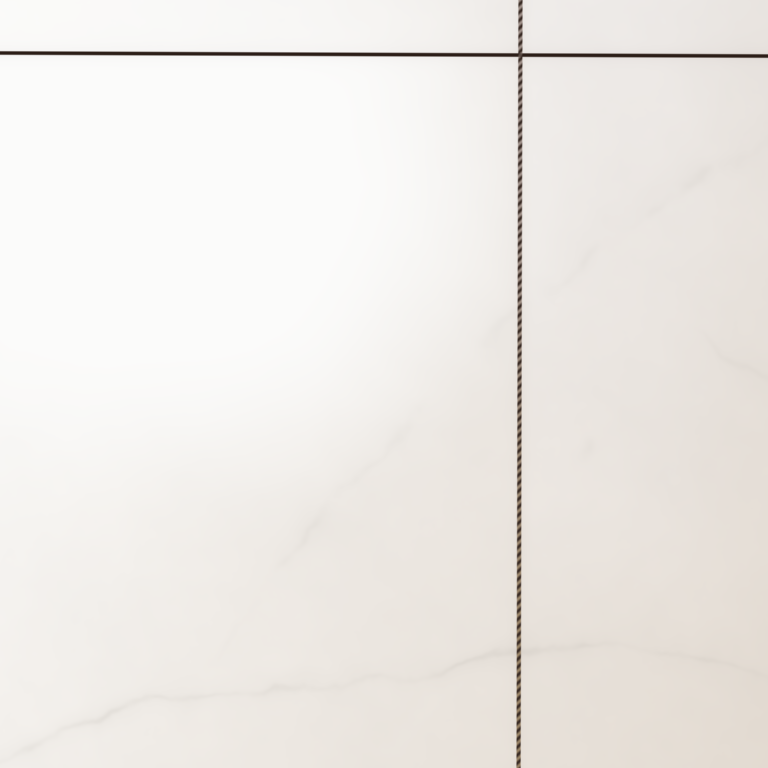
A Shadertoy shader for this texture:

```glsl
// Pale marble wall tiles under a soft white light, split by two dark joints.
// A four-corner gradient and a glow give the shading; noise-warped curves
// form the faint veins, and diagonal stripes twist the upright joint.

const vec3 TOP_LEFT = vec3(0.978, 0.974, 0.966);
const vec3 TOP_RIGHT = vec3(0.912, 0.894, 0.878);
const vec3 BOTTOM_LEFT = vec3(0.948, 0.936, 0.920);
const vec3 BOTTOM_RIGHT = vec3(0.888, 0.855, 0.818);
const vec3 GLOW_COLOR = vec3(0.985, 0.985, 0.982);
const vec3 VEIN_COLOR = vec3(0.74, 0.72, 0.69);
const vec3 JOINT_DARK = vec3(0.17, 0.115, 0.09);
const vec3 CORD_LIGHT_TOP = vec3(0.69, 0.63, 0.60);
const vec3 CORD_LIGHT_LOW = vec3(0.66, 0.57, 0.44);

const vec2 GLOW_CENTER = vec2(0.18, 0.77);
const vec2 GLOW_RADIUS = vec2(0.53, 0.44);
const float JOINT_Y = 0.931;       // height of the level joint at the left
const float JOINT_SLOPE = -0.004;
const float CORD_X = 0.6752;       // place of the upright joint at the bottom
const float CORD_SLOPE = 0.0025;
const float JOINT_HALF = 0.0023;
const float CORD_HALF = 0.0027;
const float TWIST_PERIOD = 0.0104;
const float TWIST_SLANT = 0.9;

vec2 hashGradient(vec2 cell) {
    vec2 h = vec2(dot(cell, vec2(127.1, 311.7)), dot(cell, vec2(269.5, 183.3)));
    return 2.0 * fract(sin(h) * 43758.5) - 1.0;
}

float gradientNoise(vec2 p) {
    vec2 i = floor(p), f = fract(p);
    vec2 u = f * f * f * (f * (f * 6.0 - 15.0) + 10.0);
    vec2 e = vec2(0.0, 1.0);
    float low = mix(dot(hashGradient(i), f),
                    dot(hashGradient(i + e.yx), f - e.yx), u.x);
    float high = mix(dot(hashGradient(i + e.xy), f - e.xy),
                     dot(hashGradient(i + e.yy), f - e.yy), u.x);
    return mix(low, high, u.y);
}

float fbm(vec2 p) {
    float sum = 0.0, amp = 0.5;
    for (int i = 0; i < 4; i++) {
        sum += amp * gradientNoise(p);
        p = mat2(1.6, 1.2, -1.2, 1.6) * p + 7.3;
        amp *= 0.5;
    }
    return sum;
}

// A thin crease inside a wide, faint stain.
float veinProfile(float d, float width) {
    float t = d / width;
    return 0.65 * exp(-t * t) + 0.35 * exp(-t * t * 0.06);
}

float veins(vec2 p) {
    vec2 q = p + 0.035 * vec2(fbm(p * 13.0), fbm(p * 13.0 + 40.0));
    float broken = smoothstep(-0.18, 0.32, fbm(p * 11.0 + 3.0));

    // Low vein that rises from the left, then dips at the right.
    float lowY = 0.012 + 0.35 * q.x - 0.23 * q.x * q.x
               + 0.015 * cos(10.47 * (q.x - 0.17));
    float low = veinProfile(q.y - lowY, 0.0045) * (0.35 + broken);

    // Long diagonal vein, lost in the glow's edge near its middle.
    float bend = q.x - 0.65;
    float diagonalY = -0.03 + 0.92 * q.x - 0.6 * bend * bend;
    float diagonal = veinProfile((q.y - diagonalY) * 0.72, 0.006)
                   * smoothstep(0.24, 0.36, p.x) * broken;

    // Short crease at the right edge, and a small blot.
    float crease = veinProfile(q.y - 0.55 + 0.6 * (q.x - 0.93), 0.005)
                 * smoothstep(0.89, 0.95, p.x) * 0.6;
    float blot = 0.5 * exp(-pow(length(q - vec2(0.76, 0.41)) / 0.010, 2.0));
    return low + diagonal + crease + blot;
}

float band(float d, float halfWidth, float blur) {
    return 1.0 - smoothstep(halfWidth - blur, halfWidth + blur, abs(d));
}

void mainImage(out vec4 fragColor, in vec2 fragCoord) {
    vec2 p = fragCoord / iResolution.xy;
    float blur = max(0.0013, 0.8 / iResolution.y);

    // Tile shading, with soft clouds in the stone.
    vec3 color = mix(mix(BOTTOM_LEFT, BOTTOM_RIGHT, p.x),
                     mix(TOP_LEFT, TOP_RIGHT, p.x), p.y);
    float joint = p.y - JOINT_Y - JOINT_SLOPE * p.x;
    float cord = p.x - CORD_X - CORD_SLOPE * p.y;
    color += 0.018 * fbm(p * 5.0 + 11.0) + 0.010 * fbm(p * 24.0);
    color += vec3(0.006, 0.008, 0.012) * smoothstep(0.0, 0.02, cord)
           * smoothstep(0.15, 0.35, p.y) * (1.0 - smoothstep(0.85, 1.0, p.x));

    // Reflected light hides the stone beneath it.
    float reach = length((p - GLOW_CENTER) / GLOW_RADIUS) + 0.12 * fbm(p * 4.0);
    float glow = 1.0 - smoothstep(0.45, 1.2, reach);
    glow = max(glow, 0.55 * (1.0 - smoothstep(0.0, 0.35, p.x)) * smoothstep(0.05, 0.6, p.y));
    glow *= 1.0 - 0.35 * smoothstep(0.0, 0.01, joint);
    color = mix(color, VEIN_COLOR, 0.19 * veins(p) * (1.0 - glow));
    color = mix(color, GLOW_COLOR, glow);

    // Faint shade beside both joints.
    color -= vec3(0.030, 0.036, 0.034) * exp(-abs(joint) / 0.007);
    color -= vec3(0.022, 0.026, 0.028) * exp(-abs(cord) / 0.006);

    // Level joint, then the twisted upright one over it.
    color = mix(color, JOINT_DARK, band(joint, JOINT_HALF, blur));
    float twist = 0.5 + 0.5 * sin(6.2832 * (p.y - TWIST_SLANT * cord) / TWIST_PERIOD);
    vec3 light = mix(CORD_LIGHT_LOW, CORD_LIGHT_TOP, smoothstep(0.1, 0.8, p.y));
    vec3 cordColor = mix(JOINT_DARK + 0.05, light, 0.85 * twist);
    cordColor = mix(cordColor, JOINT_DARK, 0.6 * band(joint, JOINT_HALF, blur));
    color = mix(color, cordColor, band(cord, CORD_HALF, blur));

    fragColor = vec4(clamp(color, 0.0, 1.0), 1.0);
}
```
